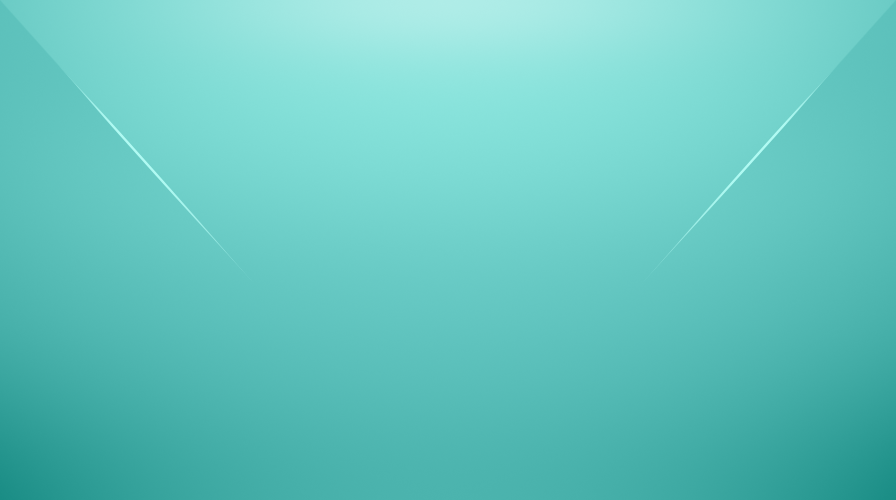
A Shadertoy shader for this background:

```glsl
// A teal envelope-like backdrop: a bright flap lit from the top centre over a
// body that darkens toward the lower corners. Two diagonals bound the flap,
// each carrying a thin tapered highlight; all shading is smooth gradients.

// Sineless hash, used to dither the gradients.
float hash(vec2 p) {
    vec3 q = fract(vec3(p.xyx) * 0.1031);
    q += dot(q, q.yzx + 33.33);
    return fract((q.x + q.y) * q.z);
}

void mainImage(out vec4 fragColor, in vec2 fragCoord) {
    vec2 uv = fragCoord / iResolution.xy;
    float aspect = iResolution.x / iResolution.y;
    float pixel = 1.0 / iResolution.y;
    float depth = 1.0 - uv.y;               // 0 at the top, 1 at the bottom
    float side = abs(2.0 * uv.x - 1.0);     // 0 in the centre, 1 at the sides
    float side2 = side * side;

    // Body: teal, shaded toward the sides and the bottom
    float shade = 0.3 * smoothstep(0.6, 1.0, depth)
                + side2 * (0.12 + 0.58 * depth * depth);
    vec3 color = mix(vec3(0.38, 0.77, 0.75), vec3(0.10, 0.55, 0.52), shade);

    // Signed distance to the mirrored diagonals, positive inside the flap
    float edge = (1.0 - side - depth) / length(vec2(2.0 / aspect, 1.0));
    float inside = smoothstep(-pixel, pixel, edge);

    // Flap: its contrast with the body fades out downward
    float contrast = 0.7 * (1.0 - smoothstep(0.1, 0.55, depth));
    float lift = (1.0 - smoothstep(0.15, 0.72, depth)) * (1.0 - 0.6 * side2);
    lift *= 1.0 - contrast * (1.0 - inside);
    color += lift * vec3(0.15, 0.12, 0.11);

    // Pale glow at the top centre
    float glow = 0.33 * exp(-2.8 * side2 - 60.0 * depth * depth);
    color = mix(color, vec3(1.0), glow * inside);

    // Highlights: thin strokes that taper at both ends
    float taper = smoothstep(0.13, 0.27, depth) * (1.0 - smoothstep(0.33, 0.57, depth));
    float halfWidth = 0.0022 * taper;
    float stroke = 1.0 - smoothstep(halfWidth - 0.5 * pixel, halfWidth + 0.7 * pixel, abs(edge));
    color = mix(color, vec3(0.72, 1.0, 0.97), 0.9 * stroke * sqrt(taper));

    color += (hash(fragCoord) - 0.5) / 255.0;
    fragColor = vec4(color, 1.0);
}
```
